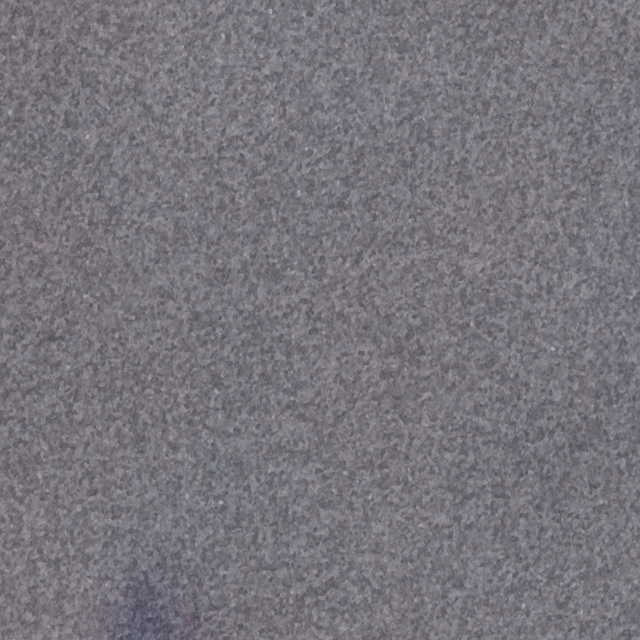
Reproduce this texture procedurally as a WebGL 2 fragment shader.

```glsl
#version 300 es
precision highp float;
// Worn asphalt: two layers of soft, elongated mineral grains blended from
// jittered cells, scattered pale chips, faint cloudy wear, one scuff mark
// and a cool damp stain near the lower edge.

uniform vec2 u_resolution;
out vec4 fragColor;

const vec3 BASE_COLOR = vec3(0.470, 0.456, 0.484);
const vec3 WARM_SHIFT = vec3(0.016, -0.004, -0.006);
const vec3 STAIN_SHIFT = vec3(-0.085, -0.070, -0.030);
const vec3 CHIP_TINT = vec3(1.0, 0.98, 0.96);

const float COARSE_CELLS = 150.0;
const float FINE_CELLS = 255.0;
const float COARSE_CONTRAST = 0.072;
const float FINE_CONTRAST = 0.052;
const float GRAIN_SHARPNESS = 8.0;
const float GRAIN_LEAN = -0.35;      // mean tilt from vertical, radians
const float GRAIN_LEAN_SPREAD = 2.0;

const float SMALL_CHIP_CELLS = 62.0;
const float LARGE_CHIP_CELLS = 25.0;
const float SMALL_CHIP_LIGHT = 0.105;
const float LARGE_CHIP_LIGHT = 0.150;

const float CLOUD_SCALE = 3.5;
const float CLOUD_CONTRAST = 0.045;
const vec2 STAIN_CENTER = vec2(0.235, 0.015);
const vec2 STAIN_RADIUS = vec2(0.075, 0.085);
const vec2 SCUFF_START = vec2(0.285, 0.600);
const vec2 SCUFF_END = vec2(0.165, 0.500);

// Integer hash: three random values in 0..1 per cell and seed.
vec3 hash3(vec2 cell, int seed) {
    uvec3 v = uvec3(ivec3(ivec2(cell), seed));
    v = v * 1664525u + 1013904223u;
    v.x += v.y * v.z; v.y += v.z * v.x; v.z += v.x * v.y;
    v ^= v >> 16u;
    v.x += v.y * v.z; v.y += v.z * v.x; v.z += v.x * v.y;
    return vec3(v >> 8u) / 16777216.0;
}

mat2 rotation(float angle) {
    float c = cos(angle), s = sin(angle);
    return mat2(c, s, -s, c);
}

float valueNoise(vec2 p, int seed) {
    vec2 cell = floor(p), f = fract(p);
    f = f * f * (3.0 - 2.0 * f);
    float low = mix(hash3(cell, seed).x, hash3(cell + vec2(1, 0), seed).x, f.x);
    float high = mix(hash3(cell + vec2(0, 1), seed).x, hash3(cell + vec2(1, 1), seed).x, f.x);
    return mix(low, high, f.y);
}

// Layered noise centred on zero.
float clouds(vec2 p, int seed) {
    float sum = 0.0, weight = 0.5;
    for (int i = 0; i < 4; i++) {
        sum += weight * (valueNoise(p, seed + i) - 0.5);
        p = rotation(0.65) * p * 2.1;
        weight *= 0.55;
    }
    return sum;
}

// Soft blend of nearby grains: x is tone, y is warmth, both in -1..1.
vec2 grains(vec2 p, int seed) {
    vec2 home = floor(p), sum = vec2(0.0);
    float total = 0.0001;
    for (int y = -1; y <= 1; y++) {
        for (int x = -1; x <= 1; x++) {
            vec2 cell = home + vec2(x, y);
            vec3 place = hash3(cell, seed), look = hash3(cell, seed + 1);
            float lean = GRAIN_LEAN + (place.z - 0.5) * GRAIN_LEAN_SPREAD;
            vec2 d = rotation(-lean) * (p - cell - place.xy) * vec2(1.3, 0.8);
            float w = exp(-GRAIN_SHARPNESS * dot(d, d));
            sum += w * (look.xy * 2.0 - 1.0);
            total += w;
        }
    }
    return sum / total;
}

// One optional oval chip per cell, kept inside its own cell.
float chips(vec2 uv, float cells, float share, vec2 radii, int seed) {
    vec2 p = uv * cells, cell = floor(p);
    vec3 place = hash3(cell, seed), look = hash3(cell, seed + 1);
    vec2 d = fract(p) - mix(vec2(0.27), vec2(0.73), place.xy);
    d = rotation(0.4 - 1.8 * look.x) * d * vec2(1.25, 0.75);
    float radius = mix(radii.x, radii.y, look.y);
    float soft = 0.7 * cells / min(u_resolution.x, u_resolution.y);
    float shape = 1.0 - smoothstep(radius - soft, radius + soft, length(d));
    return shape * step(place.z, share) * mix(0.35, 1.0, look.z * look.z);
}

float segmentDistance(vec2 p, vec2 a, vec2 b) {
    vec2 ab = b - a;
    return length(p - a - ab * clamp(dot(p - a, ab) / dot(ab, ab), 0.0, 1.0));
}

void main() {
    vec2 uv = gl_FragCoord.xy / u_resolution;
    float cloud = clouds(uv * CLOUD_SCALE, 10);
    float hueCloud = clouds(uv * CLOUD_SCALE * 1.4, 20);

    // Scuff mark: smooths the grain and lifts the tone a little.
    vec2 warp = 0.10 * vec2(clouds(uv * 9.0, 30), clouds(uv * 9.0, 40));
    float scuff = 1.0 - smoothstep(0.002, 0.022, segmentDistance(uv + warp, SCUFF_START, SCUFF_END));
    scuff *= smoothstep(-0.15, 0.15, clouds(uv * 22.0, 50));

    // Mineral grains
    vec2 coarse = grains(rotation(0.21) * uv * COARSE_CELLS, 60);
    vec2 fine = grains(rotation(-0.37) * uv * FINE_CELLS, 70);
    float tone = COARSE_CONTRAST * coarse.x + FINE_CONTRAST * fine.x;
    tone *= 1.0 - 0.45 * scuff;
    tone += CLOUD_CONTRAST * cloud + 0.02 * scuff;
    float warmth = 0.8 * coarse.y + 1.5 * hueCloud + 0.5 * (0.45 - uv.x);
    vec3 color = BASE_COLOR + tone + WARM_SHIFT * warmth;

    // Pale chips
    float light = SMALL_CHIP_LIGHT * chips(uv, SMALL_CHIP_CELLS, 0.42, vec2(0.09, 0.17), 80);
    light += LARGE_CHIP_LIGHT * chips(uv, LARGE_CHIP_CELLS, 0.20, vec2(0.05, 0.10), 90);
    color += CHIP_TINT * light;

    // Damp stain
    vec2 stainOffset = (uv + warp * 0.5 - STAIN_CENTER) / STAIN_RADIUS;
    color += STAIN_SHIFT * exp(-dot(stainOffset, stainOffset));

    fragColor = vec4(clamp(color, 0.0, 1.0), 1.0);
}
```
